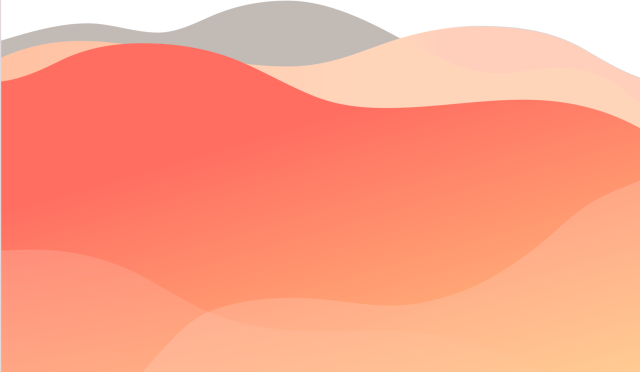
This background is drawn by a WebGL 1 fragment shader. Its source:

```glsl
precision highp float;
uniform vec2 u_resolution;

const float CANVAS_DEPTH = 0.582;
const vec3 WHITE = vec3(1.0);
const vec3 GREY = vec3(0.76, 0.73, 0.71);
const vec3 PEACH_DEEP = vec3(1.0, 0.765, 0.645);
const vec3 PEACH_PALE = vec3(1.0, 0.835, 0.73);
const vec3 PEACH_PINK = vec3(1.0, 0.81, 0.735);
const vec3 CORAL = vec3(1.0, 0.431, 0.38);
const vec3 APRICOT = vec3(1.0, 0.776, 0.506);
const vec3 VEIL = vec3(1.0, 0.86, 0.8);
const vec3 MARGIN = vec3(0.88, 0.85, 0.86);

// A knot is (x, depth, slope); the pen holds the last knot and the curve depth.
vec4 start(vec3 knot) {
  return vec4(knot, knot.y);
}

// Cubic Hermite span from the last knot to the next one.
vec4 bend(float x, vec4 pen, vec3 knot) {
  float span = knot.x - pen.x;
  float t = clamp((x - pen.x) / span, 0.0, 1.0);
  float s = 1.0 - t;
  float depth = s * s * ((1.0 + 2.0 * t) * pen.y + t * span * pen.z)
              + t * t * ((3.0 - 2.0 * t) * knot.y - s * span * knot.z);
  return vec4(knot, x >= pen.x ? depth : pen.w);
}

float greyHill(float x) {
  vec4 pen = start(vec3(0.0, 0.064, -0.3));
  pen = bend(x, pen, vec3(0.137, 0.0365, 0.0));
  pen = bend(x, pen, vec3(0.247, 0.051, 0.0));
  pen = bend(x, pen, vec3(0.326, 0.027, -0.45));
  pen = bend(x, pen, vec3(0.449, 0.001, 0.0));
  pen = bend(x, pen, vec3(0.625, 0.06, 0.55));
  return bend(x, pen, vec3(1.0, 0.3, 0.7)).w;
}

float peachHill(float x) {
  vec4 pen = start(vec3(0.0, 0.091, -0.45));
  pen = bend(x, pen, vec3(0.124, 0.064, 0.0));
  pen = bend(x, pen, vec3(0.449, 0.104, 0.0));
  pen = bend(x, pen, vec3(0.534, 0.091, -0.3));
  pen = bend(x, pen, vec3(0.625, 0.06, -0.3));
  pen = bend(x, pen, vec3(0.742, 0.0417, 0.0));
  pen = bend(x, pen, vec3(0.918, 0.081, 0.6));
  return bend(x, pen, vec3(1.0, 0.1224, 0.35)).w;
}

float peachFold(float x) {
  vec4 pen = start(vec3(0.625, 0.06, 0.4));
  pen = bend(x, pen, vec3(0.729, 0.107, 0.3));
  pen = bend(x, pen, vec3(0.781, 0.1146, 0.0));
  pen = bend(x, pen, vec3(0.87, 0.106, 0.0));
  pen = bend(x, pen, vec3(0.95, 0.124, 0.5));
  return bend(x, pen, vec3(1.0, 0.163, 0.8)).w;
}

float coralHill(float x) {
  vec4 pen = start(vec3(0.0, 0.1276, -0.1));
  pen = bend(x, pen, vec3(0.091, 0.0964, -0.5));
  pen = bend(x, pen, vec3(0.221, 0.0677, 0.0));
  pen = bend(x, pen, vec3(0.384, 0.1, 0.45));
  pen = bend(x, pen, vec3(0.495, 0.152, 0.38));
  pen = bend(x, pen, vec3(0.605, 0.169, 0.0));
  pen = bend(x, pen, vec3(0.818, 0.156, 0.0));
  return bend(x, pen, vec3(1.0, 0.2005, 0.55)).w;
}

float leftVeil(float x) {
  vec4 pen = start(vec3(0.0, 0.392, -0.03));
  pen = bend(x, pen, vec3(0.052, 0.3906, 0.0));
  pen = bend(x, pen, vec3(0.195, 0.419, 0.42));
  pen = bend(x, pen, vec3(0.3255, 0.488, 0.42));
  pen = bend(x, pen, vec3(0.495, 0.518, 0.0));
  pen = bend(x, pen, vec3(0.612, 0.518, 0.0));
  pen = bend(x, pen, vec3(0.833, 0.573, 0.45));
  return bend(x, pen, vec3(1.0, 0.66, 0.5)).w;
}

float rightVeil(float x) {
  vec4 pen = start(vec3(0.0, 0.85, -1.2));
  pen = bend(x, pen, vec3(0.224, 0.581, -1.15));
  pen = bend(x, pen, vec3(0.3255, 0.488, -0.4));
  pen = bend(x, pen, vec3(0.462, 0.466, 0.0));
  pen = bend(x, pen, vec3(0.612, 0.478, 0.0));
  pen = bend(x, pen, vec3(0.729, 0.453, -0.4));
  pen = bend(x, pen, vec3(0.833, 0.3906, -0.75));
  pen = bend(x, pen, vec3(0.911, 0.3255, -0.7));
  return bend(x, pen, vec3(1.0, 0.2826, -0.4)).w;
}

// Smooth coverage of everything below a curve.
float below(float depth, float curve, float blur) {
  return smoothstep(-blur, blur, depth - curve);
}

void main() {
  vec2 uv = gl_FragCoord.xy / u_resolution;
  float x = uv.x;
  float depth = (1.0 - uv.y) * CANVAS_DEPTH;
  float blur = 0.75 / u_resolution.x;

  // Back hills, with a thin grey rim along the right crest
  float crest = peachHill(x);
  float rim = 0.6 * smoothstep(0.68, 0.76, x) * below(depth, crest - 0.0012, blur);
  vec3 color = mix(WHITE, GREY, max(rim, below(depth, greyHill(x), blur)));
  vec3 peach = mix(PEACH_DEEP, PEACH_PALE, smoothstep(0.05, 0.6, x));
  float fold = smoothstep(0.62, 0.7, x) * (1.0 - below(depth, peachFold(x), blur));
  color = mix(color, mix(peach, PEACH_PINK, fold), below(depth, crest, blur));

  // Front hill with its slanted gradient
  float warmth = clamp(1.83 * depth + 0.532 * x - 0.597, 0.0, 1.0);
  color = mix(color, mix(CORAL, APRICOT, warmth), below(depth, coralHill(x), blur));

  // Translucent veils
  float fade = mix(0.22, 0.03, min(x / 0.85, 1.0));
  color = mix(color, VEIL, fade * below(depth, leftVeil(x), blur));
  color = mix(color, VEIL, 0.24 * below(depth, rightVeil(x), blur));

  // Pale left margin
  color = mix(MARGIN, color, below(x, 0.0018, blur));
  gl_FragColor = vec4(color, 1.0);
}
```
